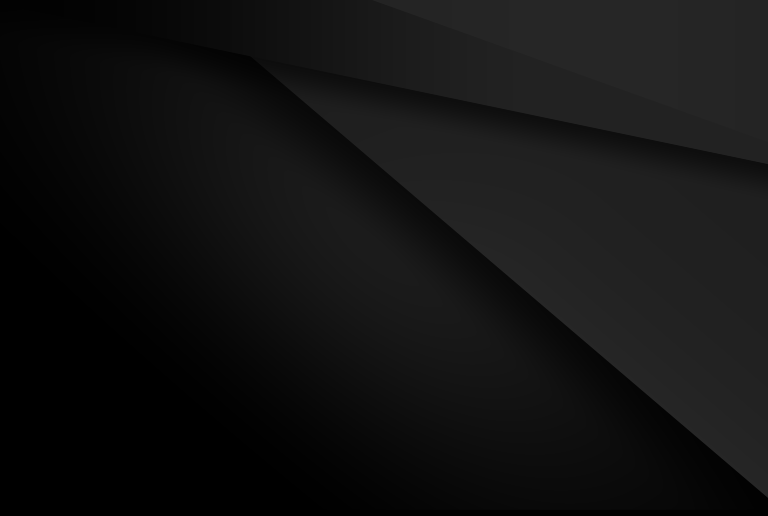
Give the GLSL for this background, as a Shadertoy shader.

```glsl
// Dark overlapping panels with diagonal folds, soft shadows and a faint sheen.

// Signed distance to the line through a and b, positive above it (a left of b).
float lineDistance(vec2 p, vec2 a, vec2 b) {
    vec2 dir = normalize(b - a);
    return dot(p - a, vec2(-dir.y, dir.x));
}

// Smooth coverage of the positive side of an edge.
float coverage(float dist, float pixel) {
    return smoothstep(-0.6 * pixel, 0.6 * pixel, dist);
}

// Brightness factor of a shadow that fades away from an edge.
float castShadow(float dist, float width, float darkest) {
    return mix(darkest, 1.0, smoothstep(-0.1 * width, width, dist));
}

float bell(float x, float center, float width) {
    float k = (x - center) / width;
    return exp(-k * k);
}

// Large panel: a sheen parallel to the diagonal, fading at both ends.
float lowerPanel(float below, float along) {
    float sheen = smoothstep(0.62, 0.1, below) * bell(along, 0.42, 0.68);
    return 0.108 * sheen * castShadow(below, 0.13, 0.35);
}

// Wedge between the diagonal and the top band.
float wedgePanel(float above, float along) {
    float rim = exp(-above * 5.0) * smoothstep(0.1, 0.7, along);
    return 0.118 + 0.03 * rim;
}

// Top band: darkens to the left, with a lighter face above its fold.
float topBand(float x, float fold, float pixel) {
    float base = 0.008 + 0.127 * smoothstep(0.05, 1.1, x);
    float face = 0.135 + 0.015 * bell(x, 1.15, 0.35);
    return mix(base, face, coverage(fold, pixel));
}

void mainImage(out vec4 fragColor, in vec2 fragCoord) {
    vec2 p = fragCoord / iResolution.y;
    p.x *= 1.488 * iResolution.y / iResolution.x;
    float pixel = 1.0 / iResolution.y;

    // Panel edges
    vec2 corner = vec2(0.4845, 0.8915);
    vec2 diagonalEnd = vec2(1.488, 0.035);
    float diagonal = lineDistance(p, corner, diagonalEnd);
    float along = dot(p - corner, normalize(diagonalEnd - corner));
    float band = lineDistance(p, vec2(0.0, 0.992), vec2(1.488, 0.682));
    float fold = lineDistance(p, vec2(0.721, 1.0), vec2(1.488, 0.725));

    // Lower layers, shaded by the band above them
    float shade = mix(lowerPanel(max(-diagonal, 0.0), along),
                      wedgePanel(max(diagonal, 0.0), along),
                      coverage(diagonal, pixel));
    shade *= castShadow(-band, 0.075, 0.42);

    // Top band and dark bottom rim
    shade = mix(shade, topBand(p.x, fold, pixel), coverage(band, pixel));
    shade *= coverage(p.y - 0.012, pixel);

    fragColor = vec4(vec3(shade), 1.0);
}
```
